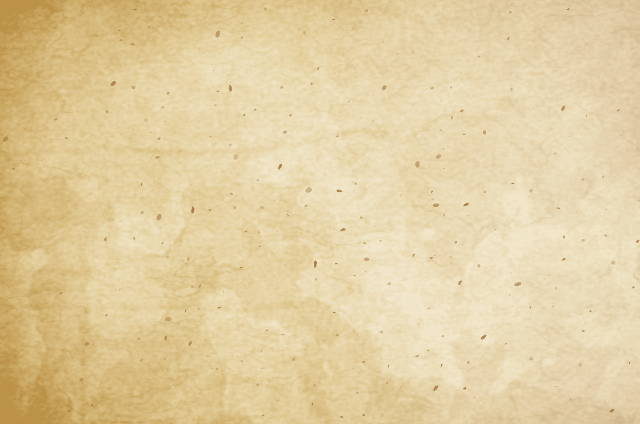
A Shadertoy shader for this texture:

```glsl
#define DEEP vec3(0.76, 0.61, 0.33)
#define MIDDLE vec3(0.89, 0.797, 0.562)
#define PALE vec3(0.937, 0.888, 0.765)
#define SPECK_COLOR vec3(0.62, 0.43, 0.20)
#define BASE_TONE 0.95
#define CLOUDS 0.46
#define FLAKES 0.17
#define WRINKLES 0.17
#define GRAIN 0.23
#define SPECK_CELLS 17.0
#define SPECK_SHARE 0.36

vec2 hash2(vec2 p) {
    vec3 q = fract(p.xyx * vec3(0.1031, 0.1030, 0.0973));
    q += dot(q, q.yzx + 33.33);
    return fract((q.xx + q.yz) * q.zy);
}

float gradientNoise(vec2 p) {
    vec2 i = floor(p), f = fract(p);
    vec2 u = f * f * f * (f * (f * 6.0 - 15.0) + 10.0);
    vec2 e = vec2(0.0, 1.0);
    float a = dot(hash2(i) * 2.0 - 1.0, f);
    float b = dot(hash2(i + e.yx) * 2.0 - 1.0, f - e.yx);
    float c = dot(hash2(i + e.xy) * 2.0 - 1.0, f - e.xy);
    float d = dot(hash2(i + e.yy) * 2.0 - 1.0, f - e.yy);
    return mix(mix(a, b, u.x), mix(c, d, u.x), u.y);
}

float fbm(vec2 p) {
    float sum = 0.0, gain = 0.6;
    for (int i = 0; i < 5; i++) {
        sum += gain * gradientNoise(p);
        p = mat2(1.6, 1.2, -1.2, 1.6) * p + 17.3;
        gain *= 0.5;
    }
    return sum;
}

// Peeled layer: crisp torn rim that fades toward its inside
float flake(vec2 p, float scale) {
    float n = fbm(p * scale);
    return smoothstep(0.0, 0.03, n) * (1.0 - 0.65 * smoothstep(0.05, 0.4, n));
}

float crease(float dist, float width) {
    return exp(-dist * dist / (width * width));
}

// Thin branching lines along the zero level of the noise
float wrinkle(vec2 p, float width) {
    return 1.0 - smoothstep(0.0, width, abs(fbm(p)));
}

// Opacity of the slanted, ragged specks in one grid layer
float specks(vec2 p, float cells, float share, float maxSize, float soft) {
    vec2 id = floor(p * cells);
    vec2 place = hash2(id + 101.0), kind = hash2(id + 211.0), look = hash2(id + 307.0);
    vec2 d = (fract(p * cells) - mix(vec2(0.2), vec2(0.8), place)) / cells;
    float angle = mix(-0.4, 1.7, look.x);
    d = mat2(cos(angle), -sin(angle), sin(angle), cos(angle)) * d;
    d += 0.0025 * vec2(gradientNoise(p * 190.0), gradientNoise(p * 190.0 + 31.0));
    float size = maxSize * mix(0.38, 1.0, pow(kind.y, 5.0));
    float dist = length(d * vec2(1.0, mix(1.1, 2.3, look.y))) - size;
    return step(kind.x, share) * (1.0 - smoothstep(-soft, soft, dist)) * mix(0.3, 0.85, look.y);
}

void mainImage(out vec4 fragColor, in vec2 fragCoord) {
    vec2 uv = fragCoord / iResolution.xy;
    vec2 p = fragCoord / iResolution.y;
    float soft = max(0.0016, 0.7 / iResolution.y);
    vec2 warp = vec2(fbm(p * 3.0 + 5.0), fbm(p * 3.0 + 41.0));

    // Aged borders, strongest on the left
    vec2 w = uv + 0.07 * warp;
    float tone = BASE_TONE - 0.20 * (1.0 - uv.x);
    tone -= 0.58 * exp(-7.5 * max(w.x, 0.0)) + 0.28 * exp(-10.0 * max(1.0 - w.x, 0.0));
    tone -= 0.30 * exp(-10.0 * max(w.y, 0.0)) + 0.34 * exp(-6.0 * max(1.0 - w.y, 0.0));
    tone -= 0.45 * exp(-9.0 * length(w));

    // Clouded stains and torn flakes
    tone += CLOUDS * fbm(p * vec2(2.2, 3.2) + 0.3 * warp + 9.0);
    float lower = 1.0 - 0.6 * smoothstep(0.45, 0.75, uv.y);
    vec2 torn = p + 0.08 * warp + 0.008 * gradientNoise(p * 40.0);
    tone += FLAKES * lower * (flake(torn + 3.7, 2.6) - 0.3);
    tone += 0.55 * FLAKES * lower * (flake(torn + 12.1, 6.0) - 0.3);

    // Folds and fine wrinkles
    float wobble = 0.03 * warp.x;
    float fold = crease(p.y - 0.645 - 0.05 * smoothstep(0.55, 0.95, p.x) + wobble, 0.009)
        * (1.0 - smoothstep(0.8, 1.05, p.x));
    fold += crease(p.y - 0.275 + wobble, 0.007) * (1.0 - smoothstep(0.5, 0.95, p.x));
    fold += crease(p.x - 0.20 + wobble, 0.009) * (1.0 - smoothstep(0.3, 0.5, p.y));
    tone -= 0.19 * fold * (0.7 + 1.2 * warp.y);
    float worn = smoothstep(-0.08, 0.2, fbm(p * 3.5 + 61.0));
    tone -= WRINKLES * worn * lower * wrinkle(p * vec2(4.0, 8.0) + warp + 23.0, 0.035);
    tone -= 0.7 * WRINKLES * (1.0 - worn) * wrinkle(p * vec2(7.0, 13.0) + warp + 77.0, 0.05);

    // Fibrous grain
    tone += GRAIN * fbm(p * vec2(18.0, 30.0) + warp);
    tone += GRAIN * 0.9 * gradientNoise(p * vec2(70.0, 100.0));
    tone += GRAIN * 0.5 * gradientNoise(p * vec2(130.0, 160.0) + 50.0);
    tone += 0.25 * specks(p + 7.0, 26.0, 0.15, 0.004, soft * 2.0) * lower;
    tone = clamp(tone, -0.1, 1.08);

    // Golden paper with a rosier right side
    vec3 color = mix(mix(DEEP, MIDDLE, tone), mix(MIDDLE, PALE, tone), tone);
    color += vec3(0.0, 0.02, 0.15) * (1.0 - tone) * smoothstep(0.45, 0.95, uv.x + 0.2 * warp.y);

    // Dark plant specks, gathered toward the middle
    float gather = 0.45 + 0.8 * exp(-7.0 * dot(uv - 0.5, uv - 0.5));
    float dark = specks(p, SPECK_CELLS, SPECK_SHARE * gather, 0.0085, soft);
    dark = max(dark, 0.65 * specks(p + 3.0, 27.0, 0.14 * gather, 0.0045, soft));
    color = mix(color, SPECK_COLOR, dark);

    fragColor = vec4(clamp(color, 0.0, 1.0), 1.0);
}
```
